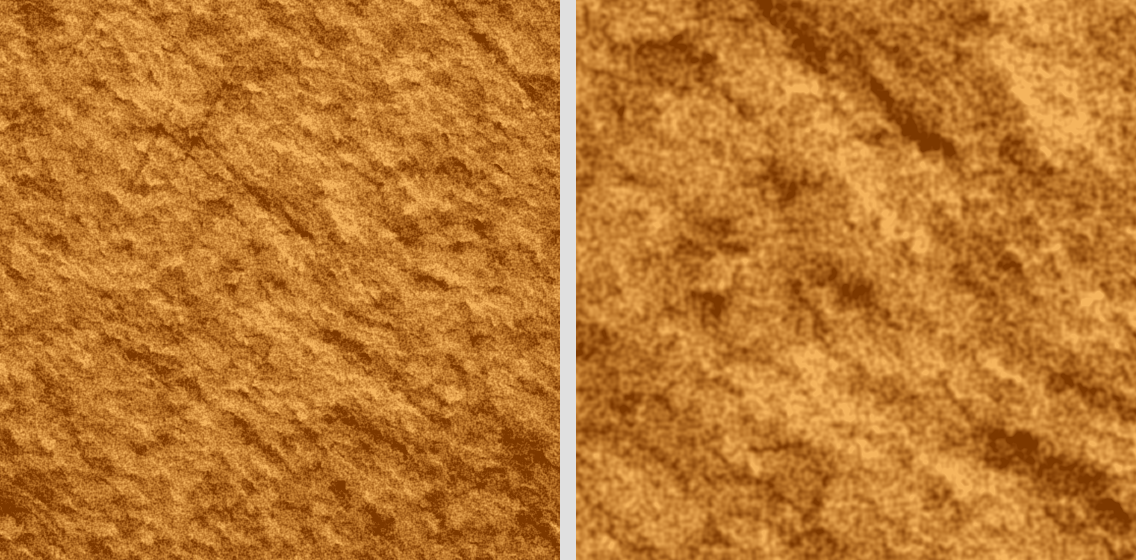
Left, the full canvas; right, a detail of the centre.
Reproduce this texture procedurally as a Shadertoy shader.

```glsl
const float GRAIN_SCALE = 190.0;

float hash(vec2 cell) {
    uvec2 q = uvec2(ivec2(cell)) * uvec2(1597u, 3812u) + uvec2(7919u, 104729u);
    uint n = (q.x ^ (q.y * 40503u)) * 747797u;
    n = (n ^ (n >> 15)) * 668265u;
    n = (n ^ (n >> 13)) * 374761u;
    return float((n ^ (n >> 16)) & 65535u) / 65536.0;
}

vec2 gradientAt(vec2 cell) {
    float angle = 6.28318 * hash(cell);
    return vec2(cos(angle), sin(angle));
}

float gradientNoise(vec2 p) {
    vec2 i = floor(p), f = fract(p);
    vec2 u = f * f * f * (f * (f * 6.0 - 15.0) + 10.0);
    vec2 e = vec2(1.0, 0.0);
    float a = dot(gradientAt(i), f);
    float b = dot(gradientAt(i + e.xy), f - e.xy);
    float c = dot(gradientAt(i + e.yx), f - e.yx);
    float d = dot(gradientAt(i + e.xx), f - e.xx);
    return mix(mix(a, b, u.x), mix(c, d, u.x), u.y);
}

vec2 rotate(vec2 p, float angle) {
    float c = cos(angle), s = sin(angle);
    return vec2(c * p.x + s * p.y, c * p.y - s * p.x);
}

// Rounded lumps parted by creases
float lumpHeight(vec2 p) {
    float n = gradientNoise(p);
    return 0.8 * n + 0.6 * sqrt(n * n + 0.004);
}

// Lumps stretched along one axis, lit by their slope towards the light
float litClumps(vec2 p, float angle, float stretch, vec2 light) {
    float sum = 0.0, scale = 9.0, weight = 0.2;
    vec2 squeeze = vec2(1.0 / stretch, 1.0);
    vec2 offset = rotate(light, angle) * squeeze * 0.26;
    for (int k = 0; k < 5; k++) {
        vec2 q = rotate(p, angle) * squeeze * scale + float(k) * 17.3;
        sum += weight * (lumpHeight(q - offset) - lumpHeight(q + offset));
        scale *= 1.75;
        weight *= k < 3 ? 1.25 : 0.85;
    }
    return sum;
}

// Small shaded hollows, gathered in some regions and rare in others
float hollows(vec2 p, float angle, float scale) {
    vec2 q = rotate(p, angle) * vec2(0.65, 1.0) * scale;
    float n = gradientNoise(q) + 0.5 * gradientNoise(q * 2.1 + 13.0);
    return smoothstep(0.12, 0.42, n + 0.25 * gradientNoise(p * 5.0 + 2.0));
}

// Tapered furrow with a dark core and a lit lower lip
float furrow(vec2 p, vec2 centre, float angle, float halfLength, float width) {
    vec2 q = rotate(p - centre, angle);
    float along = min(abs(q.x) / halfLength, 1.0);
    float reach = width * (1.0 - along * along) + 0.0008;
    float core = 1.0 - smoothstep(0.2, 1.5, abs(q.y) / reach);
    float lipY = (q.y + 2.0 * reach) / reach;
    return (1.0 - smoothstep(0.6, 1.0, along)) * (core - 0.3 * exp(-lipY * lipY));
}

float scatteredFurrows(vec2 p, int count, float seed, float angle, float halfLength, float width) {
    float sum = 0.0;
    for (int k = 0; k < count; k++) {
        float id = float(k);
        float size = mix(0.5, 1.2, hash(vec2(id, seed + 2.0)));
        vec2 centre = vec2(hash(vec2(id, seed)), hash(vec2(id, seed + 1.0)));
        float turn = angle + 0.35 * (hash(vec2(id, seed + 3.0)) - 0.5);
        sum += size * furrow(p, centre, turn, halfLength * size, width * size);
    }
    return sum;
}

float grain(vec2 p) {
    return gradientNoise(p * GRAIN_SCALE) + gradientNoise(p * GRAIN_SCALE * 1.5 + 31.7);
}

vec3 powderColor(float tone) {
    vec3 umber = vec3(0.55, 0.28, 0.04);
    vec3 ochre = vec3(0.745, 0.47, 0.17);
    vec3 gold = vec3(0.91, 0.65, 0.32);
    float t = clamp(tone, -0.15, 1.15);
    return t < 0.5 ? mix(umber, ochre, t * 2.0) : mix(ochre, gold, t * 2.0 - 1.0);
}

void mainImage(out vec4 fragColor, in vec2 fragCoord) {
    vec2 p = fragCoord / iResolution.y;
    vec2 view = fragCoord / iResolution.xy;
    vec2 light = vec2(0.35, 0.94);

    // Crumbly edges and gently bending streaks
    vec2 crumbs = vec2(gradientNoise(p * 75.0), gradientNoise(p * 75.0 + 9.2));
    vec2 bend = vec2(gradientNoise(p * 4.0 + 3.1), gradientNoise(p * 4.0 + 7.7));
    vec2 q = p + 0.010 * crumbs + 0.03 * bend;

    // Relief and shaded hollows
    float tone = 0.62 + 1.25 * litClumps(q, -0.6, 1.3, light);
    tone -= 0.30 * hollows(q, -0.6, 17.0) + 0.24 * hollows(q + 4.7, -0.5, 32.0);

    // Broad furrows, long pressed streaks and thin cross cracks
    tone -= 0.36 * furrow(q, vec2(0.47, 0.63), -0.75, 0.14, 0.016);
    tone -= 0.36 * furrow(q, vec2(0.66, 0.36), -0.66, 0.15, 0.020);
    tone -= 0.24 * scatteredFurrows(q, 16, 11.0, -0.62, 0.06, 0.009);
    tone -= 0.27 * scatteredFurrows(q, 18, 23.0, -0.85, 0.10, 0.004);
    tone -= 0.28 * scatteredFurrows(p + 0.5 * (q - p), 6, 41.0, 0.95, 0.13, 0.004);

    // Powder grain and uneven light
    tone += 0.46 * grain(p);
    tone += 0.20 * gradientNoise(p * 3.0 + 5.0);
    vec2 edge = view - vec2(0.47, 0.56);
    tone += 0.04 - 0.42 * dot(edge, edge) + 0.14 * edge.y;

    fragColor = vec4(powderColor(tone), 1.0);
}
```
